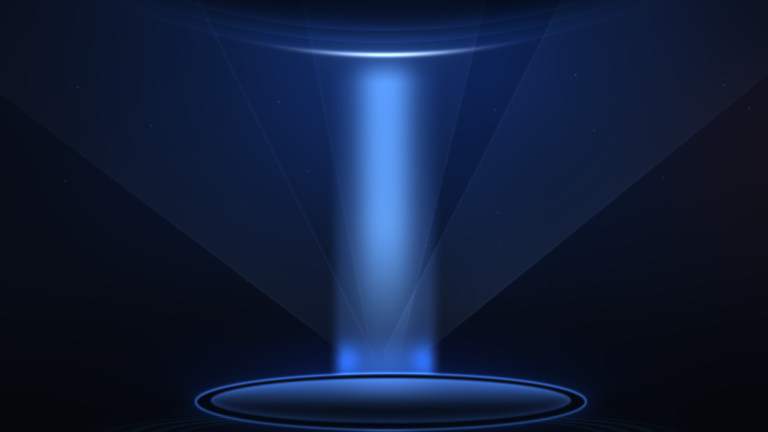
This background is drawn by a Shadertoy shader. Its source:

```glsl
#define COLUMN_X 0.003
#define COLUMN_WIDTH 0.068
#define COLUMN_COLOR vec3(0.27, 0.42, 0.56)
#define NIGHT_COLOR vec3(0.030, 0.044, 0.078)
#define SKY_GLOW vec3(0.015, 0.095, 0.28)
#define BEAM_COLOR vec3(0.055, 0.075, 0.105)
#define RIM_COLOR vec3(0.18, 0.34, 0.62)
#define DISC_CENTER vec2(0.016, 0.070)
#define DISC_RADII vec2(0.451, 0.065)
#define ARC_HEIGHT 0.873
#define ARC_BEND 0.30
#define SPECK_COUNT 22

vec2 hash2(vec2 p) {
    p = vec2(dot(p, vec2(127.1, 311.7)), dot(p, vec2(269.5, 183.3)));
    return fract(sin(p) * 43758.5);
}

float gradientNoise(vec2 p) {
    vec2 i = floor(p), f = fract(p), u = f * f * (3.0 - 2.0 * f);
    vec2 e = vec2(0.0, 1.0);
    float a = dot(hash2(i) * 2.0 - 1.0, f);
    float b = dot(hash2(i + e.yx) * 2.0 - 1.0, f - e.yx);
    float c = dot(hash2(i + e.xy) * 2.0 - 1.0, f - e.xy);
    float d = dot(hash2(i + e.yy) * 2.0 - 1.0, f - e.yy);
    return mix(mix(a, b, u.x), mix(c, d, u.x), u.y);
}

float bell(float x, float width) {
    return exp(-x * x / (width * width));
}

float ellipseDistance(vec2 q, vec2 r) {
    float f = length(q / r);
    return f * (f - 1.0) / max(length(q / (r * r)), 1e-4);
}

// Depth inside a slanted ray; ray = (run per unit height, apex height)
float rayDepth(vec2 p, vec2 ray) {
    return ((p.y - ray.y) * ray.x - p.x) / sqrt(1.0 + ray.x * ray.x);
}

vec3 spotlights(vec2 p, float px) {
    bool left = p.x < 0.0;
    vec2 q = vec2(abs(p.x), p.y);
    float outer = rayDepth(q, left ? vec2(1.323, 0.113) : vec2(1.232, 0.107));
    float middle = rayDepth(q, left ? vec2(0.497, 0.132) : vec2(0.507, 0.187));
    float inner = rayDepth(q, left ? vec2(0.195, 0.036) : vec2(0.243, 0.030));
    float inOuter = smoothstep(-px, px, outer);
    float inMiddle = smoothstep(-px, px, middle);
    float inInner = smoothstep(-px, px, inner);

    float wide = inOuter * (1.0 - inMiddle);
    float level = 0.35 + 0.5 * exp(-max(outer, 0.0) / 0.13);
    vec3 light = BEAM_COLOR * wide * level * (left ? 0.85 : 1.15);
    light += BEAM_COLOR * (left ? 0.3 : 0.08) * inMiddle * (1.0 - inInner);
    light += BEAM_COLOR * 0.45 * inInner;
    light += BEAM_COLOR * 0.35 * (bell(outer, 0.003) + bell(middle, 0.003) + 0.7 * bell(inner, 0.003));
    return light * bell(p.x, 0.8) * smoothstep(0.12, 0.32, p.y);
}

vec3 lightColumn(vec2 p) {
    float x = abs(p.x - COLUMN_X);
    float core = exp(-pow(x / COLUMN_WIDTH, 2.4));
    float height = mix(0.25, 1.0, smoothstep(0.2, 0.5, p.y));
    height *= 1.0 - smoothstep(0.80, 0.885, p.y);
    float sleeve = 1.0 - smoothstep(0.095, 0.135, x);
    float low = smoothstep(0.10, 0.14, p.y) * (1.0 - 0.75 * smoothstep(0.25, 0.75, p.y));
    low *= 1.0 - smoothstep(0.8, 0.88, p.y);
    vec3 light = COLUMN_COLOR * core * height + vec3(0.065, 0.11, 0.20) * sleeve * low;
    float foot = bell(p.y - 0.165, 0.04) * sleeve * (0.45 + bell(x - 0.09, 0.03));
    return light + vec3(0.06, 0.17, 0.38) * foot;
}

// Curved canopy with a bright crescent along its lower edge
vec3 canopy(vec3 color, vec2 p) {
    float d = p.y - ARC_HEIGHT - ARC_BEND * p.x * p.x;
    color *= mix(1.0, 0.35, smoothstep(0.0, 0.12, d));
    for (int i = 0; i < 3; i++) {
        float layer = d - 0.028 * float(i);
        color += vec3(0.015, 0.045, 0.10) * smoothstep(-0.002, 0.002, layer)
               * exp(-max(layer, 0.0) / 0.012) * bell(p.x, 0.42);
    }
    color += vec3(0.68, 0.70, 0.66) * bell(d, 0.0055) * bell(p.x - 0.01, 0.16);
    return color + vec3(0.10, 0.13, 0.16) * exp(-abs(d) / 0.022) * bell(p.x, 0.13);
}

vec3 platform(vec3 color, vec2 p, float px) {
    // Ripples on the floor
    float ring = length((p - vec2(0.016, -0.005)) / vec2(0.70, 0.058));
    float ripple = 0.5 + 0.5 * sin(ring * 75.0);
    color += vec3(0.01, 0.04, 0.05) * ripple * smoothstep(0.6, 0.75, ring) * (1.0 - smoothstep(0.85, 1.02, ring));

    // Dark disc and luminous rim
    vec2 q = p - DISC_CENTER;
    float d = ellipseDistance(q, DISC_RADII);
    color += vec3(0.01, 0.05, 0.15) * exp(-max(d, 0.0) / 0.018);
    color = mix(color, vec3(0.015, 0.03, 0.07), 1.0 - smoothstep(-px, px, d));
    color += RIM_COLOR * bell(d, 0.0035) * (0.5 + 0.4 * smoothstep(-0.05, 0.06, q.y));

    // Lit inner surface
    float inside = ellipseDistance(q - vec2(0.0, 0.003), vec2(0.418, 0.053));
    float back = smoothstep(-0.025, 0.052, q.y);
    vec3 surface = mix(vec3(0.03, 0.055, 0.11), vec3(0.19, 0.35, 0.66), back);
    surface += vec3(0.07, 0.14, 0.27) * exp(min(inside, 0.0) / 0.010);
    surface += vec3(0.07, 0.10, 0.14) * bell(q.x + 0.013, 0.11) * back;
    return mix(color, surface, 1.0 - smoothstep(-0.006, 0.003, inside));
}

void mainImage(out vec4 fragColor, in vec2 fragCoord) {
    float px = 1.0 / iResolution.y;
    vec2 p = (fragCoord - vec2(0.5 * iResolution.x, 0.0)) * px;

    // Night backdrop
    vec3 color = NIGHT_COLOR * mix(0.65, 1.0, smoothstep(0.05, 0.4, p.y));
    color += SKY_GLOW * bell(p.x - 0.03, 0.6) * smoothstep(0.1, 0.9, p.y);
    color += vec3(0.005, 0.03, 0.12) * bell(p.x, 0.42) * bell(p.y - 0.15, 0.08);
    color += vec3(0.04, 0.014, 0.008) * bell(length(p - vec2(0.87, 0.65)), 0.25);
    color *= 1.0 + 0.12 * gradientNoise(p * 4.0);

    color += spotlights(p, px) + lightColumn(p);
    for (int i = 0; i < SPECK_COUNT; i++) {
        vec2 seed = hash2(vec2(float(i), 3.0));
        vec2 spot = vec2((seed.x - 0.5) * 1.78, 0.1 + 0.75 * seed.y);
        color += vec3(0.10, 0.11, 0.12) * seed.y * bell(length(p - spot), 0.0022);
    }
    color = canopy(color, p);
    color = platform(color, p, px);
    fragColor = vec4(clamp(color, 0.0, 1.0), 1.0);
}
```
